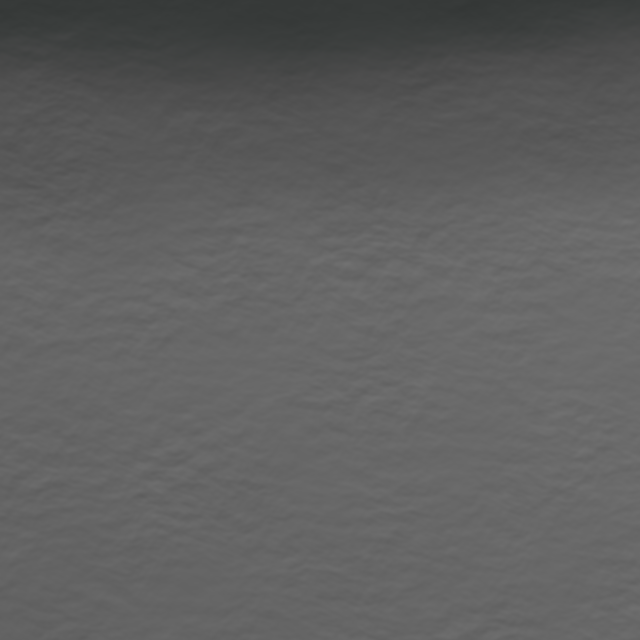
A WebGL 2 fragment shader for this texture:

```glsl
#version 300 es
precision highp float;
// Matte grey plaster with fine pitted relief, fading into soft shadow at the top.

uniform vec2 u_resolution;
out vec4 fragColor;

vec2 randomGradient(vec2 cell) {
    vec3 h = fract(cell.xyx * vec3(0.1031, 0.1030, 0.0973));
    h += dot(h, h.yzx + 33.33);
    float angle = 6.28318 * fract((h.x + h.y) * h.z);
    return vec2(cos(angle), sin(angle));
}

float gradientNoise(vec2 p) {
    vec2 cell = floor(p);
    vec2 f = p - cell;
    vec2 w = f * f * f * (f * (f * 6.0 - 15.0) + 10.0);
    float a = dot(randomGradient(cell), f);
    float b = dot(randomGradient(cell + vec2(1, 0)), f - vec2(1, 0));
    float c = dot(randomGradient(cell + vec2(0, 1)), f - vec2(0, 1));
    float d = dot(randomGradient(cell + vec2(1, 1)), f - vec2(1, 1));
    return mix(mix(a, b, w.x), mix(c, d, w.x), w.y);
}

// Bumps a little wider than tall, bent by a slow warp
float surfaceHeight(vec2 uv) {
    vec2 p = uv + 0.012 * vec2(gradientNoise(uv * 9.0 + 3.7),
                               gradientNoise(uv * 9.0 + 41.3));
    p *= vec2(25.0, 42.0);
    float height = 0.0;
    float weight = 1.0;
    for (int octave = 0; octave < 3; octave++) {
        height += weight * gradientNoise(p);
        p = mat2(0.98, 0.2, -0.2, 0.98) * p * 1.9 + 17.3;
        weight *= 0.5;
    }
    return height;
}

// Stepped shadow bands with soft, wavering borders
float wallShade(vec2 uv) {
    float depth = 1.0 - uv.y;
    float t = depth + 0.04 * gradientNoise(uv * vec2(2.6, 5.0) + 8.4)
            + 0.012 * gradientNoise(uv * vec2(8.0, 16.0) + 21.0)
            + 0.05 * (smoothstep(0.55, 1.0, uv.x) - 0.25);
    float shade = 0.22 + 0.105 * smoothstep(0.0, 0.17, t)
                + 0.02 * smoothstep(0.12, 0.22, t)
                + 0.065 * smoothstep(0.2, 0.42, t);
    shade += 0.022 * (uv.x - 0.5) * smoothstep(0.15, 0.4, depth);
    return shade - 0.012 * smoothstep(0.55, 1.0, depth);
}

void main() {
    vec2 uv = gl_FragCoord.xy / u_resolution;
    float shade = wallShade(uv);

    // Light grazing from above brightens one flank of each bump
    vec2 lightStep = vec2(-0.0008, 0.003);
    float relief = surfaceHeight(uv - lightStep) - surfaceHeight(uv + lightStep);
    float roughness = 0.033 + 0.03 * gradientNoise(uv * 6.0 + 60.0);
    shade += relief * roughness * smoothstep(0.1, 0.42, shade);

    // Faint broad mottling
    shade += 0.008 * gradientNoise(uv * vec2(6.0, 11.0) + 90.0);

    // Deep shadow turns slightly green
    vec3 tint = vec3(-0.007, 0.005, 0.001) * (1.0 - smoothstep(0.22, 0.31, shade));
    fragColor = vec4(shade + tint, 1.0);
}
```
